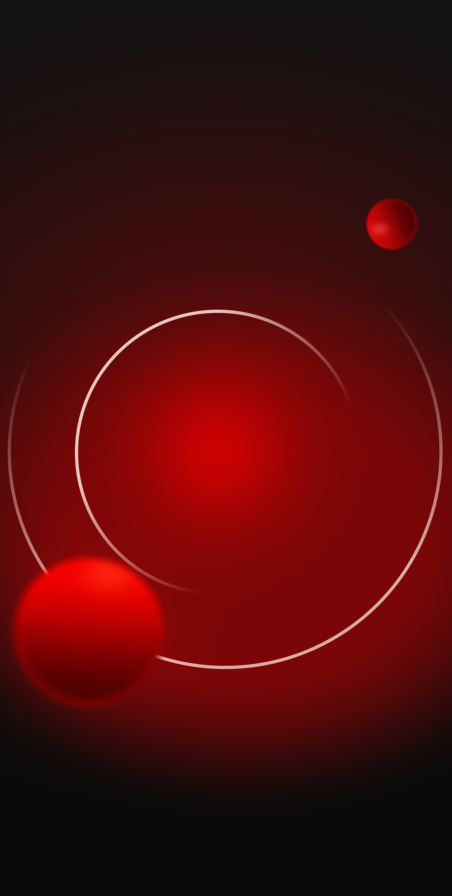
A Shadertoy shader for this background:

```glsl
#define GLOW_CENTER vec2(0.243, 0.495)
#define INNER_RADIUS 0.1576
#define OUTER_CENTER vec2(0.2513, 0.496)
#define OUTER_RADIUS 0.2409
#define LINE_HALF_WIDTH 0.0018
#define LINE_COLOR vec3(0.95, 0.81, 0.79)
#define DARK_RED vec3(0.31, 0.045, 0.045)
#define MID_RED vec3(0.48, 0.025, 0.028)
#define CORE_RED vec3(0.79, 0.005, 0.005)
#define BIG_BALL vec3(0.099, 0.294, 0.083)
#define SMALL_BALL vec3(0.4375, 0.750, 0.0283)

const float PI = 3.14159;

// 1 inside the inner radius, easing to 0 at the outer radius
float falloff(float d, float inner, float outer) {
    return 1.0 - smoothstep(inner, outer, d);
}

float gaussian(vec2 v, float width) {
    return exp(-dot(v, v) / (width * width));
}

// Thin circular stroke that fades out on both sides of a middle angle
float arc(vec2 p, float radius, float middle, float halfSpan, float pixel) {
    float offset = abs(mod(atan(p.y, p.x) - middle + PI, 2.0 * PI) - PI);
    float fade = clamp((halfSpan - offset) / (halfSpan - 0.9), 0.0, 1.0);
    float soft = 0.8 * pixel;
    float d = abs(length(p) - radius);
    return fade * falloff(d, LINE_HALF_WIDTH - soft, LINE_HALF_WIDTH + soft);
}

// Soft-edged ball: xy is the center, z the radius
vec3 drawBall(vec3 base, vec2 p, vec3 ball, vec2 light, float blur,
              vec3 bright, vec3 highlight, vec2 highlightAt) {
    vec2 q = (p - ball.xy) / ball.z;
    float d = length(q);
    float lit = smoothstep(-1.0, 0.9, dot(q, light));
    vec3 color = mix(vec3(0.29, 0.005, 0.008), bright, lit);
    // Reflected light along the shaded rim
    float rim = smoothstep(0.8, 1.0, d) * max(-dot(q, light), 0.0);
    color += vec3(0.2, 0.01, 0.01) * rim;
    color = mix(color, highlight, 0.75 * gaussian((q - highlightAt) * vec2(0.7, 1.0), 0.24));
    return mix(base, color, falloff(d, 1.0 - blur, 1.0 + blur));
}

void mainImage(out vec4 fragColor, in vec2 fragCoord) {
    float pixel = 1.0 / iResolution.y;
    vec2 p = fragCoord * pixel;

    // Near-black base with nested red glows
    vec3 color = mix(vec3(0.035), vec3(0.072, 0.075, 0.075), p.y);
    float wide = length((p - vec2(0.25, 0.56)) * vec2(0.8, 1.0));
    float lower = length((p - vec2(0.275, 0.40)) * vec2(0.8, 1.0));
    color = mix(color, DARK_RED, falloff(wide, 0.0, 0.50));
    color = mix(color, MID_RED, falloff(lower, 0.14, 0.32));
    color = mix(color, CORE_RED, gaussian(p - GLOW_CENTER, 0.085));

    // Fading rings
    float inner = arc(p - GLOW_CENTER, INNER_RADIUS, 2.46, 2.13, pixel);
    float outer = arc(p - OUTER_CENTER, OUTER_RADIUS, 4.86, 2.17, pixel);
    color = mix(color, LINE_COLOR, 0.95 * inner);
    color = mix(color, LINE_COLOR, 0.82 * outer);

    // Balls, with a faint halo around the large one
    color.r += 0.12 * gaussian(p - BIG_BALL.xy, 0.085);
    color = drawBall(color, p, BIG_BALL, vec2(0.08, 0.99), 0.09,
                     vec3(0.96, 0.0, 0.0), vec3(1.0, 0.17, 0.07), vec2(0.28, 0.78));
    color = drawBall(color, p, SMALL_BALL, vec2(-0.92, -0.38), 0.08,
                     vec3(0.80, 0.02, 0.03), vec3(0.93, 0.22, 0.22), vec2(-0.5, -0.2));

    fragColor = vec4(color, 1.0);
}
```
